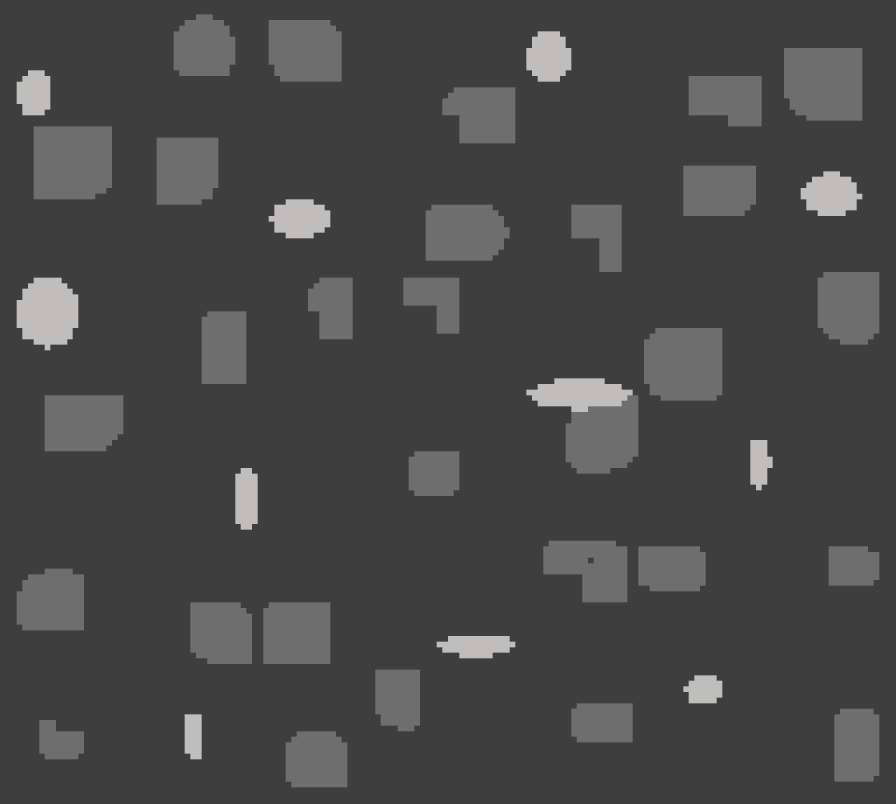
A Shadertoy shader for this pattern:

```glsl
// Coarse mosaic of grey lumps and pale ellipses scattered over a dark ground.
// Each site of a jittered grid holds one shape, drawn on square mosaic tiles;
// sub-pixel samples smooth the tile edges.

const vec3 GROUND = vec3(0.243, 0.243, 0.243);
const vec3 LUMP   = vec3(0.431, 0.431, 0.431);
const vec3 PALE   = vec3(0.750, 0.745, 0.742);

const float TILES_ACROSS = 160.0;            // mosaic tiles per canvas width
const vec2  SITES        = vec2(7.0, 6.0);   // shape sites across and up
const float PALE_SHARE   = 0.26;             // share of sites with an ellipse
const float EMPTY_SHARE  = 0.05;             // share of sites left empty
const vec2  LUMP_MIN     = vec2(4.0, 3.4);   // half sizes in tiles
const vec2  LUMP_MAX     = vec2(7.9, 7.0);
const vec2  PALE_RADIUS  = vec2(2.8, 6.4);   // mean radius range in tiles
const float PALE_STRETCH = 0.65;             // log of the strongest stretch
const float NOTCH_CHANCE = 0.22;
const float HOLE_CHANCE  = 0.10;
const float OVERLAP      = 1.5;              // reach past the site, in tiles
const float MARGIN       = 3.0;              // gap to the canvas edge, in tiles
const int   SUBSAMPLES   = 3;

// Four random values from a site index and a stream number.
vec4 hash4(vec2 id, float stream) {
    vec4 q = fract(vec4(id.xyx, stream + id.y) * vec4(0.1031, 0.1030, 0.0973, 0.1099)
                   + stream * 0.137);
    q += dot(q, q.wzxy + 33.33);
    return fract((q.xxyz + q.yzzw) * q.zywx);
}

// Box whose four corners have their own radii.
float cornerBox(vec2 p, vec2 halfSize, vec4 radii) {
    vec2 side = p.x > 0.0 ? radii.xy : radii.zw;
    float r = p.y > 0.0 ? side.x : side.y;
    vec2 q = abs(p) - halfSize + r;
    return length(max(q, 0.0)) + min(max(q.x, q.y), 0.0) - r;
}

// Lump with uneven corners, at times a notch or a one-tile hole.
bool insideLump(vec2 p, vec2 halfSize, vec2 id) {
    vec4 corners = hash4(id, 3.0);
    vec4 detail = hash4(id, 4.0);
    vec4 radii = min(halfSize.x, halfSize.y) * clamp(corners * 1.5 - 0.35, 0.0, 1.0);
    bool inside = cornerBox(p, halfSize, radii) < 0.0;

    vec2 facing = sign(corners.xy - 0.5);
    vec2 notchStart = halfSize * mix(vec2(-0.3), vec2(0.5), corners.zw);
    bool notch = detail.x < NOTCH_CHANCE
              && all(greaterThan(p * facing, notchStart));

    vec2 holeOffset = abs(p - (detail.zw - 0.5) * halfSize);
    bool hole = detail.y < HOLE_CHANCE && max(holeOffset.x, holeOffset.y) < 0.5;
    return inside && !notch && !hole;
}

// Colour of one mosaic tile, given its centre and the canvas size in tiles.
vec3 tileColour(vec2 tile, vec2 canvas) {
    vec2 siteSize = canvas / SITES;
    vec2 home = floor(tile / siteSize);
    vec3 colour = GROUND;

    for (int y = -1; y <= 1; y++)
    for (int x = -1; x <= 1; x++) {
        vec2 id = home + vec2(x, y);
        if (any(lessThan(id, vec2(0.0))) || any(greaterThanEqual(id, SITES))) continue;

        // An even sequence keeps the shares of the kinds steady.
        float kind = fract(dot(id, vec2(0.7549, 0.5698)) + 0.31);
        if (kind > 1.0 - EMPTY_SHARE) continue;
        bool isPale = kind < PALE_SHARE;

        vec4 shape = hash4(id, 1.0);
        vec4 place = hash4(id, 2.0);
        vec2 halfSize = mix(LUMP_MIN, LUMP_MAX, shape.xy);
        if (isPale) {
            float radius = mix(PALE_RADIUS.x, PALE_RADIUS.y, pow(shape.x, 1.5));
            float stretch = PALE_STRETCH * (2.0 * shape.y - 1.0);
            halfSize = radius * exp(vec2(stretch, -stretch));
        }

        // Jitter within the site, kept clear of the canvas edge.
        vec2 room = max(0.5 * siteSize - halfSize + OVERLAP, 0.0);
        vec2 centre = (id + 0.5) * siteSize + room * (2.0 * place.xy - 1.0);
        centre = clamp(centre, halfSize + MARGIN, canvas - halfSize - MARGIN);

        vec2 p = tile - centre;
        if (isPale) {
            if (length(p / halfSize) < 1.0) return PALE;
        } else if (insideLump(p, halfSize, id)) {
            colour = LUMP;
        }
    }
    return colour;
}

void mainImage(out vec4 fragColor, in vec2 fragCoord) {
    float tilesPerPixel = TILES_ACROSS / iResolution.x;
    vec2 canvas = iResolution.xy * tilesPerPixel;
    vec3 sum = vec3(0.0);

    // Average the tiles seen across the pixel.
    for (int j = 0; j < SUBSAMPLES; j++)
    for (int i = 0; i < SUBSAMPLES; i++) {
        vec2 offset = (vec2(i, j) + 0.5) / float(SUBSAMPLES) - 0.5;
        vec2 p = (fragCoord + offset) * tilesPerPixel;
        sum += tileColour(floor(p) + 0.5, canvas);
    }
    fragColor = vec4(sum / float(SUBSAMPLES * SUBSAMPLES), 1.0);
}
```
